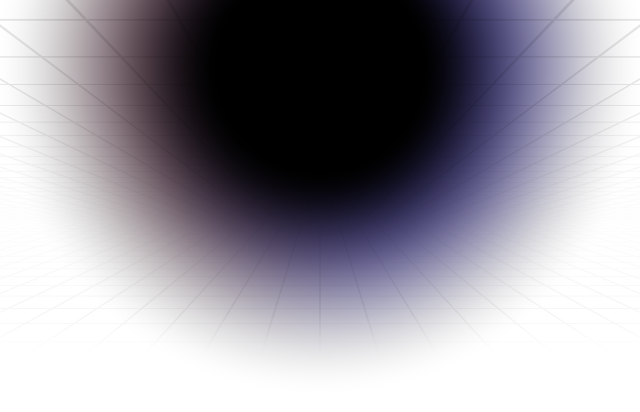
A Shadertoy shader for this background:

```glsl
// A soft black disc melts into white through a warm left rim and a cool right rim.
// Two faint perspective grids, a ceiling and a floor, meet at a seam behind it.
// The disc is a radial smoothstep; the grids are lines repeated in projected space.

#define DISC_CENTER vec2(0.0, 0.832)
#define DISC_INNER 0.24
#define DISC_OUTER 0.798
#define WARM_TINT vec3(0.07, 0.0, 0.03)
#define COOL_TINT vec3(0.015, 0.0, 0.18)
#define SEAM_Y 0.462
#define CEILING_VANISH_Y 0.354
#define FLOOR_VANISH_Y 0.606
#define CEILING_INK 0.10
#define FLOOR_INK 0.065
#define LINE_WIDTH 0.04

// Filtered lines at whole numbers; dense lines fade to their average tone.
float gridLine(float u) {
    float pixel = max(fwidth(u), 1e-5);
    float dist = abs(fract(u + 0.5) - 0.5);
    float halfWidth = 0.5 * max(LINE_WIDTH, pixel);
    float line = 1.0 - smoothstep(halfWidth - 0.5 * pixel, halfWidth + 0.5 * pixel, dist);
    line *= min(LINE_WIDTH / pixel, 1.0);
    return mix(line, LINE_WIDTH, smoothstep(0.4, 0.9, pixel));
}

// Perspective plane: spacing and offset hold columns in x, rows in y.
float planeGrid(float x, float drop, vec2 spacing, vec2 offset) {
    float depth = 1.0 / max(drop, 0.04);
    vec2 cell = vec2(x * depth, depth) / spacing - offset;
    return max(gridLine(cell.x), gridLine(cell.y));
}

// Tinted falloff from the black core to white.
vec3 discColor(vec2 p) {
    float light = smoothstep(DISC_INNER, DISC_OUTER, length(p - DISC_CENTER));
    float rim = 6.75 * light * (1.0 - light) * (1.0 - light);
    float coolSide = smoothstep(-0.5, 0.2, p.x);
    return vec3(light) + rim * mix(WARM_TINT, COOL_TINT, coolSide) - 0.015 * rim;
}

void mainImage(out vec4 fragColor, in vec2 fragCoord) {
    // Height is one unit; x is zero at the middle.
    vec2 p = vec2(fragCoord.x - 0.5 * iResolution.x, fragCoord.y) / iResolution.y;

    // Ceiling above the seam, floor below it.
    float ceilingGrid = planeGrid(p.x, p.y - CEILING_VANISH_Y, vec2(0.38, 0.297), vec2(0.5, 0.63));
    float floorGrid = planeGrid(p.x, FLOOR_VANISH_Y - p.y, vec2(0.305, 0.262), vec2(0.0, 0.76));
    float above = smoothstep(SEAM_Y - 0.002, SEAM_Y + 0.002, p.y);
    float floorFade = smoothstep(0.12, 0.28, p.y);
    float ink = mix(FLOOR_INK * floorGrid * floorFade, CEILING_INK * ceilingGrid, above);

    // Grid lines darken the glow, so they vanish inside the black core.
    vec3 color = discColor(p) * (1.0 - ink);
    fragColor = vec4(clamp(color, 0.0, 1.0), 1.0);
}
```
